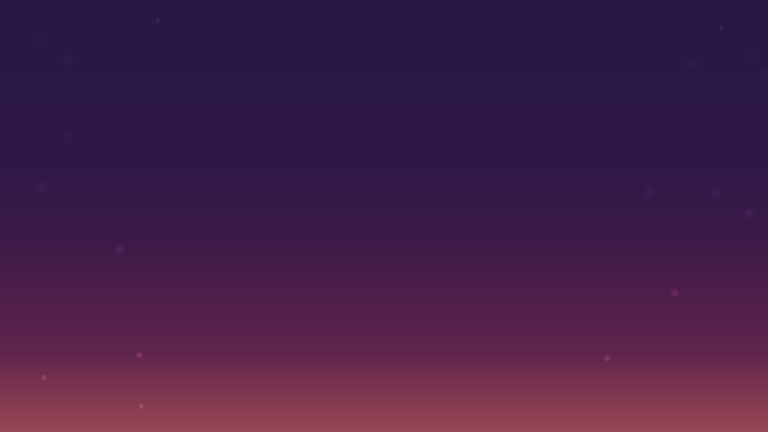
Give the GLSL for this background, as a Shadertoy shader.

```glsl
// Dusk sky fading from indigo to a warm horizon, with faint motes at both sides.
#define MOTE_COUNT 18
#define MOTE_MIN_RADIUS 0.006
#define MOTE_MAX_RADIUS 0.024
#define MOTE_GLOW 0.5
#define SIDE_WIDTH 0.27
#define SEED 7.0

const vec3 ZENITH  = vec3(0.157, 0.090, 0.270);
const vec3 INDIGO  = vec3(0.185, 0.095, 0.278);
const vec3 VIOLET  = vec3(0.230, 0.100, 0.280);
const vec3 PLUM    = vec3(0.310, 0.118, 0.290);
const vec3 WINE    = vec3(0.375, 0.145, 0.300);
const vec3 ROSE    = vec3(0.470, 0.200, 0.310);
const vec3 EMBER   = vec3(0.550, 0.250, 0.320);
const vec3 HORIZON = vec3(0.580, 0.278, 0.325);

// Position of x between two gradient stops, clamped to 0..1.
float ramp(float from, float to, float x) {
    return clamp((x - from) / (to - from), 0.0, 1.0);
}

// Vertical gradient, with height 0 at the horizon and 1 at the zenith.
vec3 skyColor(float height) {
    vec3 color = mix(HORIZON, EMBER, ramp(0.0, 0.035, height));
    color = mix(color, ROSE, ramp(0.035, 0.11, height));
    color = mix(color, WINE, ramp(0.11, 0.18, height));
    color = mix(color, PLUM, ramp(0.18, 0.31, height));
    color = mix(color, VIOLET, ramp(0.31, 0.46, height));
    color = mix(color, INDIGO, ramp(0.46, 0.61, height));
    return mix(color, ZENITH, ramp(0.61, 1.0, height));
}

// Motes take on the tint of the light around them.
vec3 moteColor(float height) {
    vec3 peach = vec3(0.95, 0.48, 0.52);
    vec3 magenta = vec3(0.78, 0.30, 0.68);
    vec3 blueViolet = vec3(0.31, 0.22, 0.58);
    vec3 color = mix(peach, magenta, ramp(0.05, 0.25, height));
    return mix(color, blueViolet, ramp(0.25, 0.6, height));
}

// Sine-free hash giving three values in 0..1.
vec3 hash31(float n) {
    vec3 q = fract(vec3(n) * vec3(0.1031, 0.1030, 0.0973));
    q += dot(q, q.yzx + 33.33);
    return fract((q.xxy + q.yzz) * q.zyx);
}

void mainImage(out vec4 fragColor, in vec2 fragCoord) {
    vec2 p = fragCoord / iResolution.y;
    float aspect = iResolution.x / iResolution.y;
    vec3 color = skyColor(p.y);

    // Soft discs scattered on alternating sides, leaving the middle clear.
    for (int i = 0; i < MOTE_COUNT; i++) {
        vec3 rnd = hash31(float(i) + SEED);
        float inset = rnd.x * SIDE_WIDTH;
        float side = i % 2 == 0 ? inset : 1.0 - inset;
        vec2 center = vec2(side * aspect, rnd.y);
        float radius = mix(MOTE_MIN_RADIUS, MOTE_MAX_RADIUS, rnd.z);

        // Large motes are out of focus and therefore fainter.
        float strength = MOTE_GLOW * mix(1.0, 0.12, sqrt(rnd.z));
        float glow = 1.0 - smoothstep(0.2 * radius, radius, length(p - center));
        color = mix(color, moteColor(center.y), glow * strength);
    }

    fragColor = vec4(color, 1.0);
}
```
